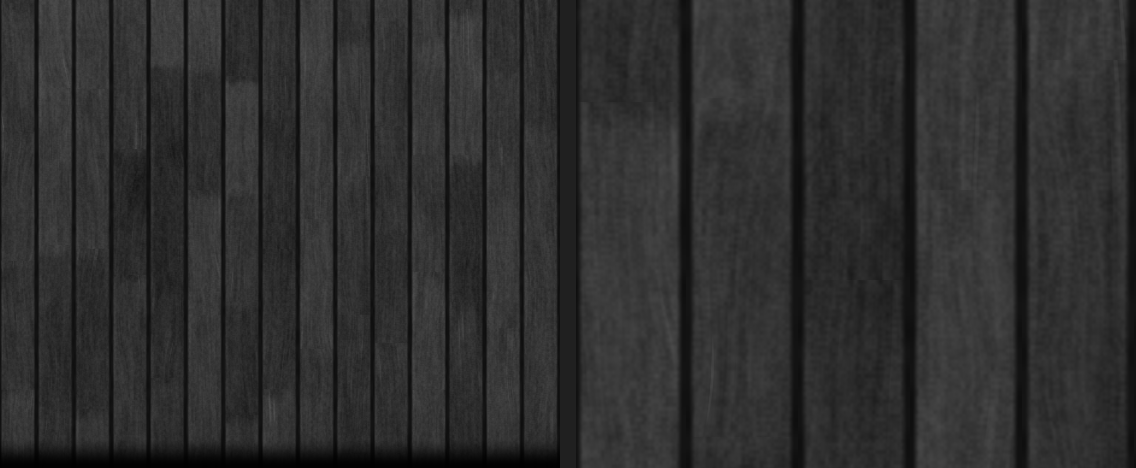
Left: the whole. Right: its middle third, enlarged.
Write a Shadertoy shader that draws this texture.

```glsl
// Fifteen dark grey vertical wood planks with worn grain, black gaps and a shaded foot.

float hash(vec2 p) {
    return fract(sin(dot(p, vec2(127.1, 311.7))) * 43758.545);
}

float noise(vec2 p) {
    vec2 i = floor(p), f = fract(p);
    f = f * f * (3.0 - 2.0 * f);
    return mix(mix(hash(i), hash(i + vec2(1, 0)), f.x),
               mix(hash(i + vec2(0, 1)), hash(i + vec2(1, 1)), f.x), f.y);
}

float fbm(vec2 p) {
    float sum = 0.0, weight = 0.5;
    for (int i = 0; i < 4; i++) {
        sum += weight * noise(p);
        p = p * 2.03 + 17.3;
        weight *= 0.5;
    }
    return sum / 0.9375;
}

// Tone of one board, identified by its plank column and its row in that column
float boardTone(float plank, float row) {
    return mix(0.158, 0.238, hash(vec2(plank * 1.7 + 3.0, row * 2.3 + 8.0)));
}

void mainImage(out vec4 fragColor, in vec2 fragCoord) {
    // One unit is one plank width
    vec2 p = fragCoord / iResolution.x * 15.0 + vec2(0.02, 0.0);
    float plank = floor(p.x);
    float across = fract(p.x);
    float seed = hash(vec2(plank, 4.0));

    // Boards of uneven length, blending softly at their ends
    float along = p.y / mix(2.8, 4.6, seed) + 7.0 * hash(vec2(plank, 9.0));
    float row = floor(along);
    float blend = smoothstep(0.90, 1.0, fract(along) + 0.07 * (noise(p * vec2(9.0, 2.0)) - 0.5));
    float tone = mix(boardTone(plank, row), boardTone(plank, row + 1.0), blend);

    // Broad stains, a little lighter towards the top
    tone += 0.055 * (fbm(vec2(p.x * 1.3 + plank * 5.0, p.y * 0.55)) - 0.5);
    tone += 0.018 * smoothstep(7.5, 12.5, p.y);

    // Slanted, wavy grain stretched along the plank
    float slant = 0.16 * (hash(vec2(plank, row + 31.0)) - 0.5);
    float wave = 0.22 * (noise(vec2(p.x * 1.5, p.y * 0.8) + plank * 7.0) - 0.5);
    vec2 grain = vec2(across + slant * p.y + wave, p.y) + vec2(plank * 13.0, seed * 40.0);
    tone += 0.075 * (fbm(grain * vec2(9.0, 0.9)) - 0.5);
    tone += 0.030 * (noise(grain * vec2(25.0, 2.2)) - 0.5);

    // Pale scratches that come and go
    float scratch = smoothstep(0.76, 0.96, noise(grain * vec2(17.0, 0.8) + 50.0));
    tone += 0.045 * scratch * smoothstep(0.40, 0.75, noise(p * vec2(1.6, 0.7) + 20.0));

    // Fine fibre
    tone += 0.038 * (noise(p * vec2(19.0, 13.0)) - 0.5);
    tone += 0.030 * (noise(p * 31.0 + 90.0) - 0.5);

    // Worn light edges beside soft dark gaps
    float edge = min(across, 1.0 - across);
    float wear = noise(vec2(plank * 3.0 + step(0.5, across), p.y * 1.4));
    tone += 0.036 * wear * smoothstep(0.055, 0.095, edge) * (1.0 - smoothstep(0.10, 0.17, edge));
    tone *= mix(0.92, 1.0, smoothstep(0.05, 0.28, 1.0 - across));
    float gapTone = 0.055 + 0.025 * noise(vec2(plank, p.y * 5.0));
    tone = mix(gapTone, tone, smoothstep(0.022, 0.088, edge + 0.012 * (wear - 0.5)));

    // Shadow along the foot
    float height = fragCoord.y / iResolution.y;
    tone *= mix(0.04, 1.0, smoothstep(0.004, 0.065, height));
    tone *= mix(0.90, 1.0, smoothstep(0.03, 0.16, height));

    fragColor = vec4(vec3(clamp(tone, 0.0, 1.0)), 1.0);
}
```
